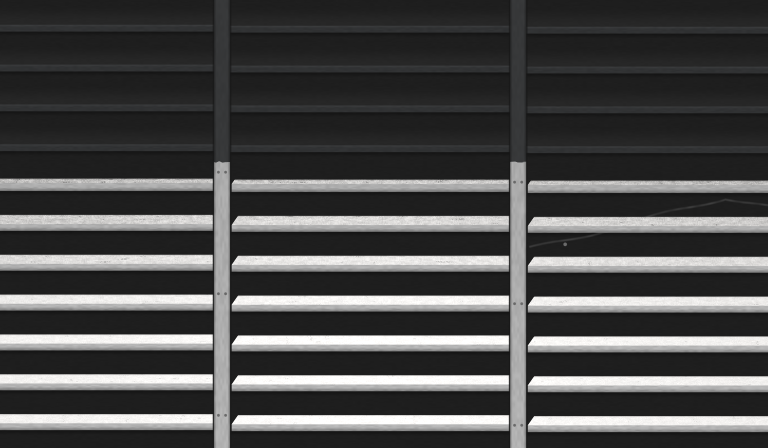
Reproduce this pattern procedurally as a WebGL 1 fragment shader.

```glsl
precision highp float;
// Louvred wall: eleven horizontal slats cross three panels split by two posts.
// A shadow covers the top; below it sunlight strikes each slat's sloped top.
// Unit: one slat pitch, measured from the top left; noise adds dust and wear.
uniform vec2 u_resolution;

float hash(vec2 p) {
  p = fract(p * vec2(0.1031, 0.1137));
  p += dot(p, p.yx + 33.33);
  return fract((p.x + p.y) * p.x * 17.0);
}

float noise(vec2 p) {
  vec2 i = floor(p), f = fract(p);
  f = f * f * (3.0 - 2.0 * f);
  return mix(mix(hash(i), hash(i + vec2(1, 0)), f.x),
             mix(hash(i + vec2(0, 1)), hash(i + vec2(1, 1)), f.x), f.y);
}

float segment(vec2 p, vec2 a, vec2 b) {
  vec2 d = b - a;
  return length(p - a - d * clamp(dot(p - a, d) / dot(d, d), 0.0, 1.0));
}

float aa; // width of a smoothed edge

float above(float edge, float x) {
  return smoothstep(edge - aa, edge + aa, x);
}

float band(float lo, float hi, float x) {
  return above(lo, x) * (1.0 - above(hi, x));
}

vec3 slats(vec2 p, float panel, float fromLeft, float fromRight) {
  // The panels hang at slightly different heights.
  float a = 0.803 + 0.025 * panel - 0.012 - p.y;
  float row = -floor(a + 0.3);
  float h = a + row;
  float lit = step(3.5, row);
  float grain = noise(p * vec2(9.0, 30.0)) - 0.5;
  float dust = noise(p * 42.0) - 0.5;

  // Dark gap, a little paler where the shaded slats slope back
  float shade = 0.117 - 0.035 * smoothstep(-0.14, 0.0, h) * (1.0 - above(0.0, h));
  shade += (1.0 - lit) * 0.035 * smoothstep(0.65, 0.2, h) * above(0.1, h);
  vec3 col = vec3(shade + 0.008 * grain);

  // Shaded front edge
  float dim = band(0.0, 0.17, h) * (1.0 - lit);
  col = mix(col, vec3(0.19, 0.195, 0.2) + 0.035 * smoothstep(0.1, 0.17, h) + 0.02 * grain, dim);

  // Sunlit front edge and sloped top with a mitred left end
  float ramp = clamp((row - 4.0) / 3.5, 0.0, 1.0);
  float fold = row < 4.5 ? 0.20 : 0.17;
  float top = row < 4.5 ? 0.31 : 0.40;
  float glow = exp(-pow((p.x - 9.2) / 7.0, 2.0));
  float front = mix(0.49, 0.68, smoothstep(0.0, 0.11, h)) + 0.03 * ramp + 0.07 * grain;
  float face = mix(0.74, 0.94, ramp) + 0.07 * glow + mix(0.12, 0.04, ramp) * (grain + dust);
  face -= 0.12 * smoothstep(top - 0.05, top, h) * (1.0 - 0.6 * ramp);
  // Sparse dirt along the top edge
  float dirt = smoothstep(0.80, 0.95, noise(p * vec2(5.0, 14.0) + 7.0));
  face -= dirt * (0.22 - 0.12 * ramp) * smoothstep(-0.1, 0.3, dust);
  vec3 metal = mix(vec3(front), vec3(face) * vec3(1.0, 0.993, 0.985), above(fold, h));
  float mitre = above(max(h - fold, 0.0) * 0.7, fromLeft - 0.04);
  return mix(col, metal, lit * band(0.0, top, h) * mitre * above(0.02, fromRight));
}

vec3 post(vec2 p, float x, float side) {
  float sun = above(4.04 + 0.04 * noise(p * 12.0), p.y);
  float grain = noise(p * vec2(20.0, 7.0)) - 0.5;
  float edge = smoothstep(0.20, 0.13, abs(x));
  float bright = mix(0.50, 0.67, edge) + 0.025 * smoothstep(5.0, 11.0, p.y) + 0.06 * grain;
  float dark = mix(0.16, 0.22, edge) + 0.015 * grain;
  vec3 col = mix(vec3(dark) * vec3(0.98, 1.0, 1.02), vec3(bright), sun);
  // Paired rivets at regular heights
  float ry = p.y - 4.32 - 0.25 * side;
  ry = (fract(ry / 3.05 + 0.5) - 0.5) * 3.05;
  float rivet = length(vec2(abs(x) - 0.09, ry));
  return mix(col, vec3(0.32), 0.75 * sun * (1.0 - above(0.035, rivet)));
}

// Faint threads and a caught speck in the right panel
float cobweb(vec2 p) {
  vec2 q = p + vec2(0.0, 0.06 * sin(p.x * 2.0));
  float d = segment(q, vec2(13.3, 6.25), vec2(16.4, 5.45));
  d = min(d, segment(q, vec2(16.4, 5.45), vec2(18.2, 4.95)));
  d = min(d, segment(q, vec2(18.2, 4.95), vec2(19.3, 5.2)));
  float thread = (1.0 - smoothstep(0.0, 0.03 + aa, d)) * (0.3 + 0.7 * noise(p * 6.0));
  float speck = 1.0 - above(0.045, length(p - vec2(14.18, 6.13)));
  return 0.13 * thread + 0.3 * speck;
}

void main() {
  float pitches = 11.24;
  aa = 0.7 * pitches / u_resolution.y;
  vec2 p = gl_FragCoord.xy / u_resolution.y * pitches;
  p.y = pitches - p.y;

  // Posts stand 7.43 apart; each opens the panel to its right.
  float span = (p.x - 5.57) / 7.43;
  float panel = floor(span) + 1.0;
  float fromPost = fract(span) * 7.43;
  float side = floor(span + 0.5);
  float x = p.x - 5.57 - side * 7.43;

  vec3 col = slats(p, panel, fromPost - 0.2, 7.43 - fromPost - 0.2);
  col = mix(col, vec3(0.09), 0.7 * (1.0 - above(0.235, abs(x))));
  col = mix(col, post(p, x, side), 1.0 - above(0.20, abs(x)));
  col += cobweb(p) * (1.0 - smoothstep(0.2, 0.6, col.r));
  gl_FragColor = vec4(clamp(col, 0.0, 1.0), 1.0);
}
```
